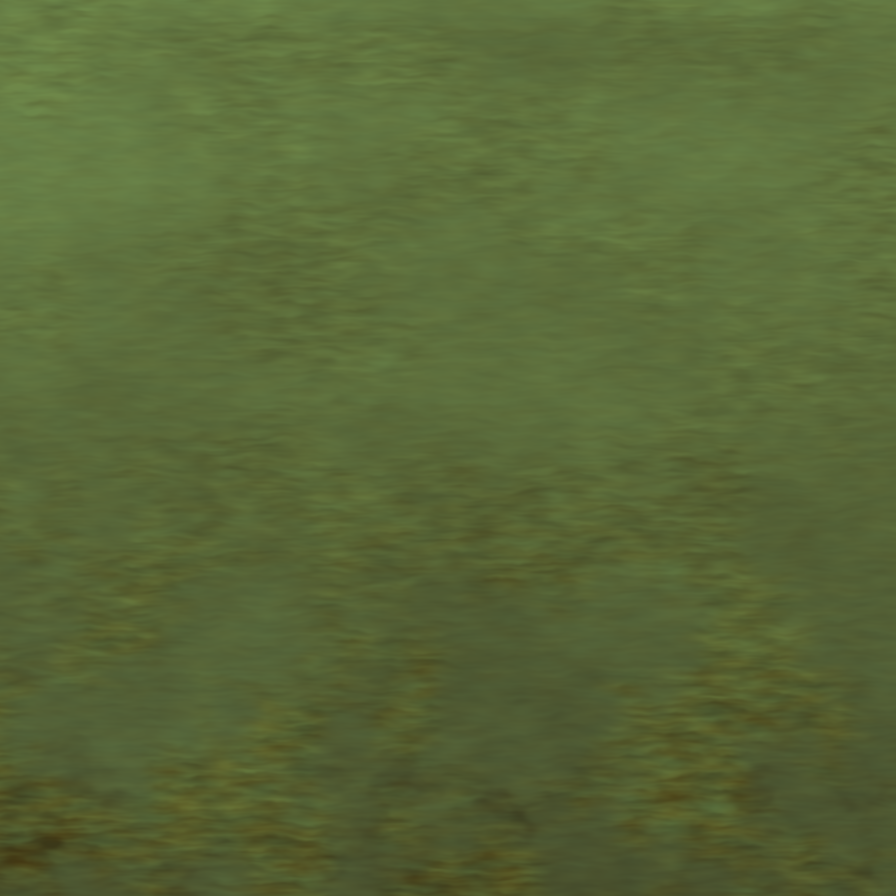
Give the GLSL for this texture, as a Shadertoy shader.

```glsl
// Mossy green field smeared into fine horizontal streaks, darker and browner toward the bottom.

vec2 hashGradient(vec2 cell) {
    vec3 p = fract(cell.xyx * vec3(0.1031, 0.1030, 0.0973));
    p += dot(p, p.yzx + 33.33);
    float angle = 6.2832 * fract((p.x + p.y) * p.z);
    return vec2(cos(angle), sin(angle));
}

// Gradient noise, roughly -0.7 to 0.7
float gradientNoise(vec2 p) {
    vec2 cell = floor(p), f = fract(p);
    vec2 u = f * f * f * (f * (f * 6.0 - 15.0) + 10.0);
    float a = dot(hashGradient(cell), f);
    float b = dot(hashGradient(cell + vec2(1, 0)), f - vec2(1, 0));
    float c = dot(hashGradient(cell + vec2(0, 1)), f - vec2(0, 1));
    float d = dot(hashGradient(cell + vec2(1, 1)), f - vec2(1, 1));
    return mix(mix(a, b, u.x), mix(c, d, u.x), u.y);
}

float fbm(vec2 p) {
    float sum = 0.0, amplitude = 1.0;
    for (int i = 0; i < 4; i++) {
        sum += amplitude * gradientNoise(p);
        p = mat2(1.6, 1.2, -1.2, 1.6) * p + 17.3;
        amplitude *= 0.55;
    }
    return sum;
}

// Thin horizontal fibres at three scales
float streaks(vec2 p) {
    return 0.5 * gradientNoise(p * vec2(16, 62) + 5.0)
         + 0.8 * gradientNoise(p * vec2(25, 125) + 41.0)
         + 0.55 * gradientNoise(p * vec2(38, 215) + 83.0);
}

void mainImage(out vec4 fragColor, in vec2 fragCoord) {
    vec2 uv = fragCoord / iResolution.xy;
    float lower = 1.0 - smoothstep(0.15, 0.55, uv.y);

    // Broad light: bright top, dim bottom, pale upper left corner
    float tone = 0.1 + 0.79 * uv.y;
    tone += 0.22 * exp(-dot((uv - vec2(0.0, 0.87)) * vec2(4.5, 5.5), (uv - vec2(0.0, 0.87)) * vec2(4.5, 5.5)));
    tone -= 0.17 * smoothstep(0.82, 0.94, uv.y) * smoothstep(0.05, 0.25, uv.x) * (1.0 - smoothstep(0.96, 1.0, uv.y));

    // Soft patches, then smaller mottling that gathers in clumps
    float patches = fbm(uv * vec2(3.2, 5.0) + 3.7);
    float clumps = smoothstep(-0.25, 0.4, fbm(uv * vec2(4.5, 6.0) + 29.0));
    float mottling = fbm(uv * vec2(15, 26) + 61.0);
    tone += 0.23 * patches + (0.07 + 0.14 * clumps * (0.4 + lower)) * mottling;

    // Streak contrast rises inside clumps and near the bottom
    float fibre = streaks(uv + vec2(0.0, 0.004 * mottling));
    tone += fibre * (0.15 + 0.2 * clumps + 0.14 * lower * clumps);

    // Deep shaded hollows along the bottom edge
    float hollow = smoothstep(0.2, 0.6, fbm(uv * vec2(8, 13) + 11.0));
    tone -= 0.25 * hollow * (1.0 - smoothstep(0.05, 0.3, uv.y));

    vec3 color = mix(vec3(0.29, 0.31, 0.16), vec3(0.41, 0.50, 0.27), clamp(tone, -0.5, 1.15));

    // Slight hue drift: olive and rust fibres below, cool haze between clumps
    float hue = gradientNoise(uv * vec2(22, 75) + 97.0);
    color += vec3(0.035, 0.0, -0.025) * hue * (0.35 + lower * clumps);
    color += vec3(0.012, 0.004, -0.016) * lower * clumps;
    color += vec3(-0.008, 0.004, 0.022) * (1.0 - clumps) * (0.3 + 0.5 * lower);

    fragColor = vec4(clamp(color, 0.0, 1.0), 1.0);
}
```
